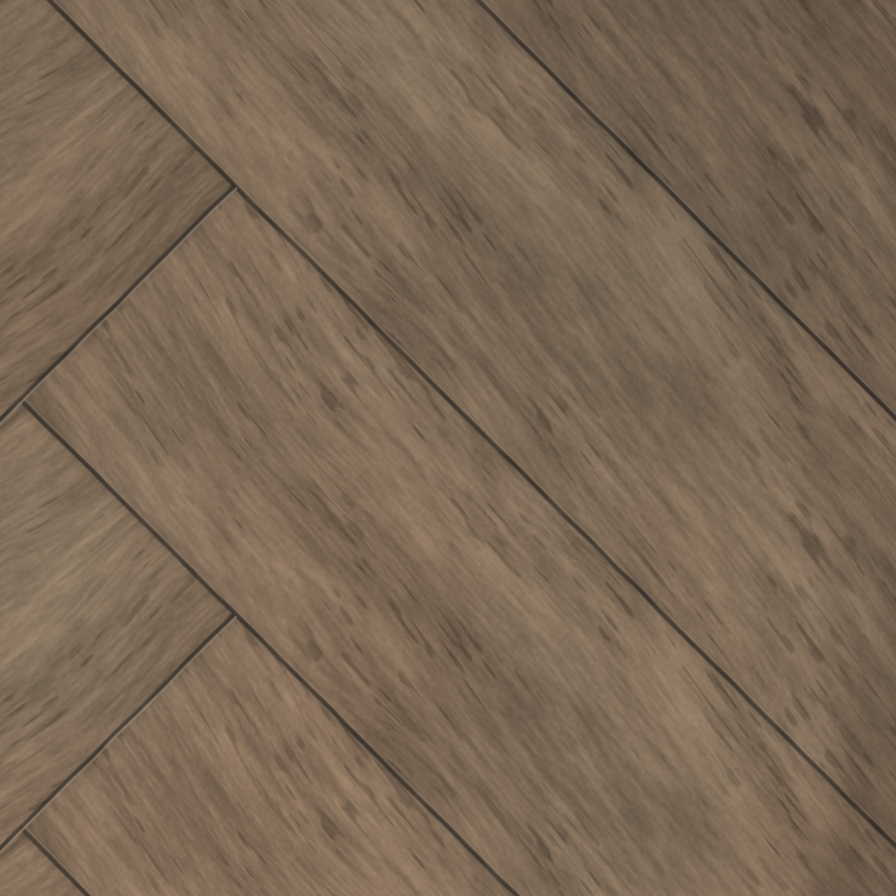
A three.js fragment shader for this texture:

```glsl
varying vec2 vUv;

const float PITCH = 0.478;         // vertical step between planks
const float PLANK_WIDTH = 0.338;   // PITCH / sqrt(2)
const vec3 WOOD_DARK = vec3(0.32, 0.27, 0.22);
const vec3 WOOD_LIGHT = vec3(0.58, 0.49, 0.40);
const vec3 SEAM_DARK = vec3(0.21, 0.19, 0.165);
const vec3 SEAM_PALE = vec3(0.57, 0.52, 0.45);

float hash(vec2 p) {
  vec3 q = fract(vec3(p.xyx) * 0.1031);
  q += dot(q, q.yzx + 33.33);
  return fract((q.x + q.y) * q.z);
}

float noise(vec2 p) {
  vec2 cell = floor(p);
  vec2 f = fract(p);
  f = f * f * (3.0 - 2.0 * f);
  return mix(mix(hash(cell), hash(cell + vec2(1.0, 0.0)), f.x),
             mix(hash(cell + vec2(0.0, 1.0)), hash(cell + vec2(1.0, 1.0)), f.x), f.y);
}

float fbm(vec2 p) {
  float sum = 0.0;
  float weight = 0.5;
  for (int i = 0; i < 4; i++) {
    sum += weight * noise(p);
    p = p * 2.03 + 17.3;
    weight *= 0.5;
  }
  return sum / 0.9375;
}

float line(float dist, float halfWidth) {
  return 1.0 - smoothstep(halfWidth - 0.0013, halfWidth + 0.0013, abs(dist));
}

// Soft dark figure marks spaced along the plank
float figureMarks(vec2 p) {
  float marks = 0.0;
  for (int i = 0; i < 3; i++) {
    float k = float(i);
    vec2 center = vec2(1.46 + 0.2 * k + 0.18 * k * k, 0.52 - 0.05 * k);
    vec2 offset = (p - center) / vec2(0.23, 0.13);
    marks += exp(-dot(offset, offset));
  }
  return marks;
}

// Wood tone from 0 to 1; p.x runs along the plank, p.y across it
float woodTone(vec2 p, float slant, float seed) {
  float warp = 0.10 * noise(p * vec2(1.6, 3.0) + seed);
  vec2 g = vec2(p.x, p.y + slant * p.x + warp) + seed;
  float broad = fbm(g * vec2(1.5, 6.0));
  float streak = fbm(g * vec2(4.5, 34.0));
  float fine = noise(g * vec2(15.0, 105.0));
  float speckle = noise(g * vec2(75.0, 120.0));
  float pores = smoothstep(0.66, 0.88, noise(g * vec2(11.0, 72.0) + 41.0));
  pores *= smoothstep(0.3, 0.65, noise(g * vec2(3.0, 8.0) + 9.0));
  float edgeGlow = 1.0 - smoothstep(0.0, 0.22, p.y);
  float tone = 0.66 + 0.50 * (broad - 0.5) + 0.55 * (streak - 0.5);
  tone += 0.22 * (fine - 0.5) + 0.14 * (speckle - 0.5);
  tone += 0.08 * edgeGlow - 0.30 * pores;
  return tone - 0.16 * figureMarks(p) * (0.4 + 1.2 * streak);
}

// Uneven light: dim right side and a soft shadow in the lower right
float lighting(vec2 uv) {
  float dimTop = smoothstep(0.35, 1.05, uv.x) * smoothstep(0.2, 0.9, uv.y);
  float edge = 0.91 + 0.02 * sin(uv.y * 9.0);
  float shadow = smoothstep(edge - 0.03, edge + 0.04, uv.x);
  shadow *= 1.0 - smoothstep(0.2, 0.6, uv.y);
  return mix(1.06, 0.98, uv.y) - 0.12 * dimTop - 0.19 * shadow;
}

// Dark groove with a worn pale bevel at a signed offset
vec3 drawSeam(vec3 color, float dist, float bevelOffset, float paleAmount, float wear) {
  float groove = line(dist, 0.0024);
  float bevel = line(dist - bevelOffset, 0.0013);
  float soft = exp(-abs(dist) / 0.005);
  color *= 1.0 - 0.16 * soft;
  color = mix(color, SEAM_DARK, groove * mix(0.60, 0.95, wear));
  return mix(color, SEAM_PALE, bevel * paleAmount * mix(0.9, 0.4, wear));
}

void main() {
  // Diagonal grid: x runs down-right, y runs down-left
  vec2 grid = vec2(vUv.x + 1.0 - vUv.y - 0.469, 1.0 - vUv.y - vUv.x + 0.055) / PITCH;
  vec2 cell = floor(grid);

  // Choose the right or left arm of the herringbone
  bool rightArm = grid.x > cell.y;
  vec2 rightLocal = grid - vec2(cell.y);
  vec2 leftLocal = vec2(grid.y - cell.x - 1.0, grid.x - cell.x);
  vec2 local = rightArm ? rightLocal : leftLocal;
  float plankId = rightArm ? cell.y : cell.x + 31.0;
  float tone = woodTone(local, rightArm ? -0.12 : 0.12, rightArm ? 5.0 : 23.0);
  tone += 0.10 * (hash(vec2(plankId + 50.0, 7.0)) - 0.5);
  vec3 color = mix(WOOD_DARK, WOOD_LIGHT, clamp(tone, 0.0, 1.15));

  // Warmer hue drifting over the boards
  float warmth = fbm(vUv * 3.0 + 4.0) - 0.5 + 0.25 * (0.5 - vUv.y);
  color *= 1.0 + warmth * vec3(0.06, -0.01, -0.03);

  // Seams along both diagonals
  vec2 nearest = floor(grid + 0.5);
  vec2 dist = (grid - nearest) * PLANK_WIDTH;
  dist += 0.0012 * (vec2(noise(grid.yx * 9.0), noise(grid * 9.0 + 30.0)) - 0.5);
  float wear = noise(grid * 14.0 + 60.0);
  if (grid.x > nearest.y - 1.0) color = drawSeam(color, dist.y, -0.0036, 0.40, wear);
  if (grid.y > nearest.x) color = drawSeam(color, dist.x, 0.0030, 0.85, wear);

  gl_FragColor = vec4(color * lighting(vUv), 1.0);
}
```
